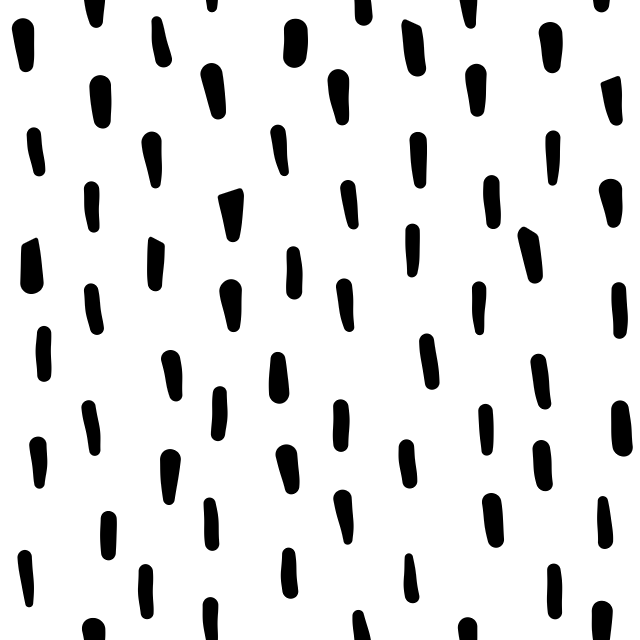
This pattern is drawn by a WebGL 1 fragment shader. Its source:

```glsl
precision highp float;

uniform vec2 u_resolution;

const vec2 GRID = vec2(10.0, 6.0);   // columns and rows of strokes per tile
const vec3 PAPER = vec3(1.0);
const vec3 INK = vec3(0.0);

// Random value per cell, repeating with the tile
float hash(vec2 cell, float seed) {
    vec2 c = mod(cell, GRID);
    return fract(sin(dot(c, vec2(12.99, 78.23)) + seed * 37.72) * 4375.85);
}

float hashRange(vec2 cell, float seed, float lo, float hi) {
    return mix(lo, hi, hash(cell, seed));
}

mat2 rotation(float angle) {
    float c = cos(angle);
    float s = sin(angle);
    return mat2(c, s, -s, c);
}

float smoothMax(float a, float b, float k) {
    float h = max(k - abs(a - b), 0.0) / k;
    return max(a, b) + h * h * k * 0.25;
}

// Capsule from the origin up to (0, spine) with a radius at each end
float taperedCapsule(vec2 p, float spine, float r0, float r1) {
    p.x = abs(p.x);
    float b = (r0 - r1) / spine;
    float a = sqrt(1.0 - b * b);
    float k = dot(p, vec2(-b, a));
    if (k < 0.0) return length(p) - r0;
    if (k > a * spine) return length(p - vec2(0.0, spine)) - r1;
    return dot(p, vec2(a, b)) - r0;
}

// Hand-drawn brush mark around the origin
float brushStroke(vec2 p, vec2 cell) {
    float isCut = step(hash(cell, 1.0), 0.14);
    float isFlipped = step(hash(cell, 2.0), 0.25);
    float halfLength = hashRange(cell, 3.0, 0.038, 0.045) * (1.0 + 0.1 * isCut);
    float widthPick = hash(cell, 4.0);
    float wide = mix(0.0104, 0.0175, widthPick * widthPick) + 0.002 * isCut;
    float narrow = wide * hashRange(cell, 5.0, 0.5, 0.98);
    float phase = hashRange(cell, 6.0, 0.0, 6.28);

    // Lean to the left, then bend the spine with layered sines
    p = rotation(hashRange(cell, 7.0, -0.17, 0.03)) * p;
    float v = p.y / halfLength;
    p.x += 0.0007 * sin(2.2 * v + phase) + 0.0003 * sin(5.0 * v + 3.0 * phase);

    // Body: wide end on top unless flipped, sides swollen and slightly uneven
    float along = p.y * (1.0 - 2.0 * isFlipped);
    vec2 q = vec2(p.x, halfLength - wide - along);
    float d = taperedCapsule(q, 2.0 * halfLength - wide - narrow, wide, narrow);
    d -= 0.0017 * max(1.0 - v * v, 0.0);
    d += 0.0004 * sin(95.0 * p.y + 130.0 * p.x + phase);

    // Some tops end in a slanted edge
    float slant = hashRange(cell, 8.0, -0.75, 0.75);
    float edge = dot(p, vec2(sin(slant), cos(slant))) - 0.7 * halfLength;
    return mix(d, smoothMax(d, edge, 0.004), isCut);
}

// Distance to the nearest stroke; alternate columns are staggered by half a row
float strokeField(vec2 uv) {
    vec2 p = uv * GRID;
    float nearest = 1.0;
    for (int i = -1; i <= 1; i++) {
        float column = floor(p.x) + float(i);
        float stagger = 0.5 * mod(column, 2.0)
                      + hashRange(vec2(column, 0.0), 9.0, 0.0, 0.12);
        for (int j = -1; j <= 1; j++) {
            vec2 cell = vec2(column, floor(p.y - stagger) + float(j));
            vec2 jitter = vec2(hashRange(cell, 10.0, -0.22, 0.22),
                               hashRange(cell, 11.0, -0.11, 0.11));
            vec2 center = cell + 0.5 + vec2(0.0, stagger) + jitter;
            nearest = min(nearest, brushStroke((p - center) / GRID, cell));
        }
    }
    return nearest;
}

void main() {
    vec2 uv = gl_FragCoord.xy / u_resolution;
    float d = strokeField(uv);
    float coverage = clamp(0.5 - d * min(u_resolution.x, u_resolution.y), 0.0, 1.0);
    gl_FragColor = vec4(mix(PAPER, INK, coverage), 1.0);
}
```
